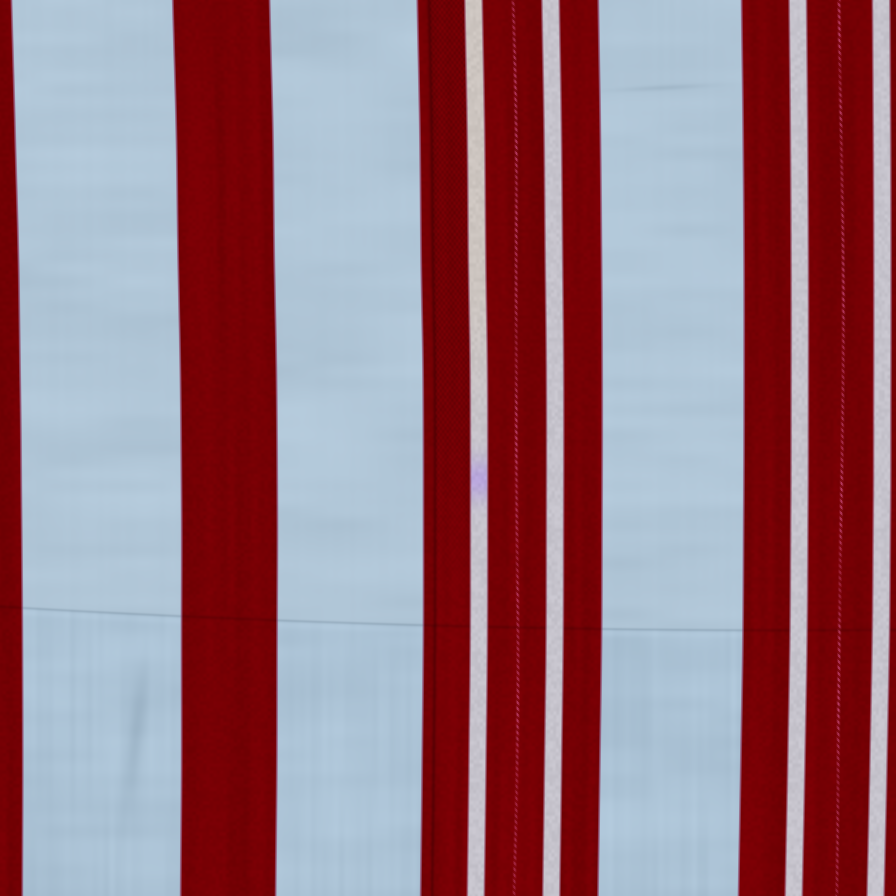
Write a WebGL 2 fragment shader that draws this texture.

```glsl
#version 300 es
precision highp float;
uniform vec2 u_resolution;
out vec4 outColor;

// Colours
const vec3 PALE_BLUE = vec3(0.69, 0.775, 0.842);
const vec3 RED = vec3(0.495, 0.0, 0.02);
const vec3 DARK_RED = vec3(0.425, 0.0, 0.01);
const vec3 PIPING = vec3(0.775, 0.765, 0.80);
const vec3 CREAM = vec3(0.80, 0.77, 0.75);
const vec3 LILAC = vec3(0.72, 0.65, 0.86);
const vec3 FRINGE = vec3(0.58, 0.30, 0.50);
const vec3 STITCH = vec3(0.74, 0.25, 0.42);

// Layout, as fractions of the canvas
const float PLAIN_START = -0.095;
const float PLAIN_PERIOD = 0.288;
const float PLAIN_WIDTH = 0.108;
const float TRIM_START = 0.466;
const float TRIM_PERIOD = 0.362;
const float TRIM_WIDTH = 0.202;
const float PIPE_LEFT = 0.053;
const float PIPE_RIGHT = 0.139;
const float PIPE_SHIFT = 0.007;    // extra offset of the second trim's right piping
const float PIPE_WIDTH = 0.0195;
const float STITCH_AT = 0.105;
const float STITCH_WIDTH = 0.0026;
const float STITCH_COUNT = 150.0;
const float SOFTNESS = 0.0018;
const float BOW = 0.0045;

float hash(vec2 p) {
    return fract(sin(dot(p, vec2(127.1, 311.7))) * 43758.5453);
}

float noise(vec2 p) {
    vec2 i = floor(p), f = fract(p);
    f = f * f * (3.0 - 2.0 * f);
    return mix(mix(hash(i), hash(i + vec2(1, 0)), f.x),
               mix(hash(i + vec2(0, 1)), hash(i + vec2(1, 1)), f.x), f.y);
}

// Coverage of a vertical band from start to start + width
float band(float x, float start, float width) {
    float d = abs(x - start - 0.5 * width) - 0.5 * width;
    float soft = max(SOFTNESS, 0.7 / u_resolution.x);
    return 1.0 - smoothstep(-soft, soft, d);
}

float bump(float x, float width) {
    return exp(-x * x / (width * width));
}

// Sideways drift of the hanging cloth
float drape(vec2 p) {
    float t = 1.0 - p.y;
    return BOW * sin(3.14159 * t) + (0.013 - 0.02 * p.x) * t
         + 0.0012 * (noise(vec2(p.x * 4.0, p.y * 7.0)) - 0.5);
}

float seamHeight(float x) {
    return 0.323 - 0.06 * x + 0.034 * x * x;
}

vec3 blueCloth(vec2 p) {
    float seam = p.y - seamHeight(p.x);
    float below = smoothstep(0.002, -0.002, seam);
    float shade = 0.030 * (noise(p * vec2(6.0, 22.0)) - 0.5)
                + 0.020 * (noise(p * vec2(13.0, 70.0)) - 0.5)
                + 0.018 * (noise(p * vec2(160.0, 5.0)) - 0.5) * (0.3 + below);
    // Seam, slanted fold and a short crease
    shade -= 0.075 * bump(seam, 0.0016) - 0.02 * bump(seam + 0.005, 0.004);
    float fold = p.x - 0.152 - 0.12 * (p.y - 0.18);
    shade -= 0.055 * bump(fold, 0.009) * bump(p.y - 0.18, 0.075);
    shade -= 0.045 * bump(p.y - 0.902 - 0.05 * (p.x - 0.74), 0.003) * bump(p.x - 0.74, 0.05);
    return PALE_BLUE + shade - vec3(0.018, 0.012, 0.006) * below;
}

vec3 redCloth(float x, vec2 p) {
    float streak = noise(vec2(x * 120.0, p.y * 2.5));
    float weave = noise(vec2(x * 260.0, p.y * 260.0));
    vec3 color = mix(DARK_RED, RED, clamp(0.75 * streak + 0.5 * weave - 0.08, 0.0, 1.0));
    return color * (1.0 - 0.12 * bump(p.y - seamHeight(p.x), 0.002));
}

void main() {
    vec2 p = gl_FragCoord.xy / u_resolution;
    float x = p.x - drape(p);
    vec3 red = redCloth(x, p);
    float redCover = 0.0;

    // Plain stripes
    for (int i = 0; i < 2; i++)
        redCover += band(x, PLAIN_START + float(i) * PLAIN_PERIOD, PLAIN_WIDTH);

    // Ground of the trimmed stripes, with a folded hem on the first
    for (int i = 0; i < 2; i++)
        redCover += band(x, TRIM_START + float(i) * TRIM_PERIOD, TRIM_WIDTH);
    float hem = x - TRIM_START - 0.013;
    float knit = sin(x * 1200.0) * sin(p.y * 900.0);
    red *= 1.0 - 0.22 * bump(hem, 0.0022);
    red *= 1.0 - (0.08 + 0.07 * knit) * band(hem, 0.0, 0.04) * smoothstep(0.25, 0.6, p.y);

    vec3 color = mix(blueCloth(p), red, redCover);
    color = mix(color, FRINGE, 2.0 * redCover * (1.0 - redCover));

    // Piping and stitching
    for (int i = 0; i < 2; i++) {
        float k = float(i);
        float local = x - TRIM_START - k * TRIM_PERIOD;
        float left = band(local, PIPE_LEFT, PIPE_WIDTH);
        float right = band(local, PIPE_RIGHT + k * PIPE_SHIFT, PIPE_WIDTH);
        vec3 cord = mix(PIPING, CREAM, left * (1.0 - k) * smoothstep(0.45, 0.7, p.y));
        cord = mix(cord, LILAC, left * (1.0 - k) * bump(p.y - 0.465, 0.022));
        cord += 0.05 * (noise(vec2(local * 300.0, p.y * 240.0)) - 0.5);
        float pipe = left + right;
        color = mix(color, cord, pipe);
        color = mix(color, FRINGE, 1.2 * pipe * (1.0 - pipe));

        float wander = 0.0015 * sin(p.y * 9.0 + k * 2.0);
        float thread = band(local, STITCH_AT + 0.004 * k + wander, STITCH_WIDTH);
        float dash = smoothstep(-0.5, 0.5, sin(6.28318 * (p.y * STITCH_COUNT + local * 120.0)));
        float wear = 0.55 + 0.45 * noise(vec2(k * 9.0, p.y * 24.0));
        color = mix(color, STITCH, thread * wear * (0.2 + 0.8 * dash));
    }
    outColor = vec4(clamp(color, 0.0, 1.0), 1.0);
}
```
